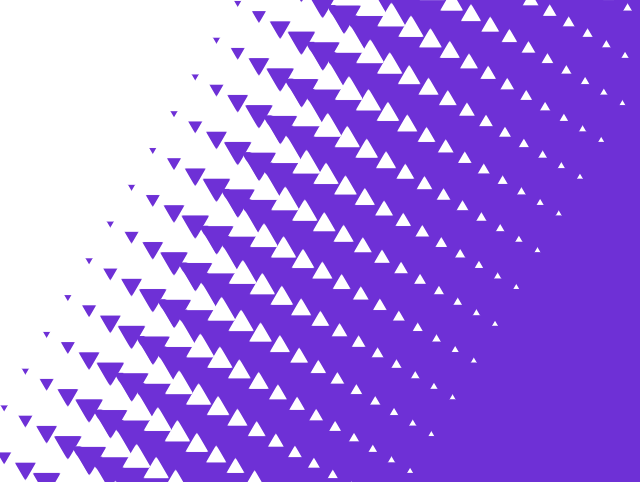
Reproduce this background procedurally as a WebGL 1 fragment shader.

```glsl
precision highp float;
// Diagonal halftone: violet triangles grow out of white from the upper left,
// merge into a solid field, and white triangles shrink away to the lower right.
// Both sets sit on slanted rows; each pixel tests the rows nearest to it.

uniform vec2 u_resolution;

#define VIOLET vec3(0.43, 0.19, 0.84)
#define WHITE vec3(1.0)
#define ORIGIN vec2(0.361, 0.765) // first triangle of row zero, in canvas heights
#define PITCH 0.0881              // distance between rows, in canvas heights
#define STEP 0.57735              // distance along a row, in pitches
#define GROWTH 0.048              // inradius gained by each violet triangle
#define SOLID_FROM 8.0            // step at which the violet becomes solid
#define FIRST_WHITE 4.0           // step of the largest white triangle
#define LAST_WHITE 17.0           // step of the smallest white triangle
#define ROUNDING 0.12             // corner softness relative to the inradius

const vec2 ALONG = vec2(0.866025, -0.5);
const vec2 ACROSS = vec2(-0.5, -0.866025);

float smoothMax(float a, float b, float k) {
  float h = max(k - abs(a - b), 0.0) / k;
  return max(a, b) + 0.25 * h * h * k;
}

// Equilateral triangle pointing up, centred on its centroid.
float triangle(vec2 p, float inradius) {
  float soft = ROUNDING * inradius;
  float sides = 0.866025 * sqrt(p.x * p.x + soft * soft) + 0.5 * p.y;
  return smoothMax(-p.y, sides, 2.0 * soft) - inradius;
}

// Violet triangles point down and grow steadily from the row's start.
float violetTriangle(vec2 p, float i) {
  vec2 q = p - i * STEP * ALONG;
  return triangle(vec2(q.x, -q.y), GROWTH * (i + 1.0));
}

// White triangles are placed by their base, counting back from the row's end.
float whiteTriangle(vec2 p, float i) {
  float k = LAST_WHITE - i;
  float inradius = (0.118 + 0.0235 * k + 0.00176 * k * k) / 3.0;
  vec2 base = vec2(8.06 - 0.437 * k - 0.0011 * k * k, 0.247 * k - 4.137);
  return triangle(p - base - vec2(0.0, inradius), inradius);
}

float coverage(float d, float pixel) {
  return 1.0 - smoothstep(-0.6, 0.6, d / pixel);
}

void main() {
  vec2 p = (gl_FragCoord.xy / u_resolution.y - ORIGIN) / PITCH;
  float pixel = 1.0 / (u_resolution.y * PITCH);
  float row = floor(dot(p, ACROSS) + 0.5);

  float violet = SOLID_FROM * STEP - dot(p, ALONG);
  float white = 1e3;
  for (int r = -1; r <= 1; r++) {
    vec2 q = p - (row + float(r)) * ACROSS;
    for (int n = 0; n <= int(LAST_WHITE); n++) {
      float i = float(n);
      if (i <= SOLID_FROM) violet = min(violet, violetTriangle(q, i));
      if (i >= FIRST_WHITE) white = min(white, whiteTriangle(q, i));
    }
  }

  float ink = coverage(violet, pixel) * (1.0 - coverage(white, pixel));
  gl_FragColor = vec4(mix(WHITE, VIOLET, ink), 1.0);
}
```
